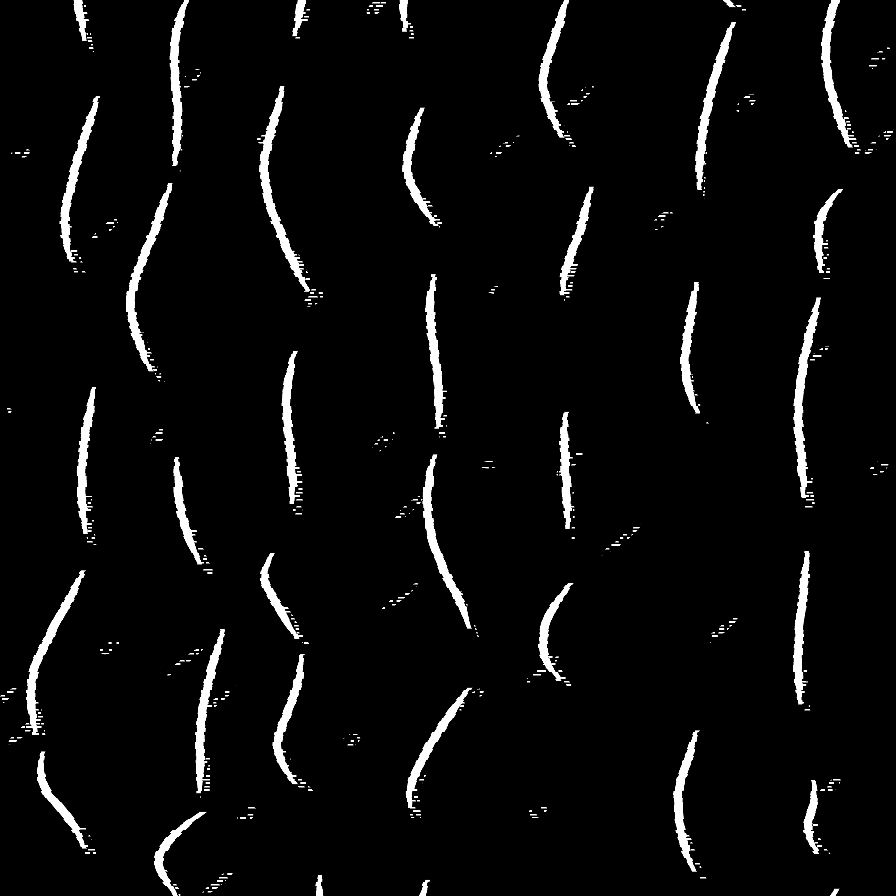
This pattern is drawn by a WebGL 2 fragment shader. Its source:

```glsl
#version 300 es
precision highp float;

uniform vec2 u_resolution;
out vec4 fragColor;

#define COLUMNS 7.0
#define STROKE_HEIGHT 0.22
#define HALF_WIDTH 0.0048
#define KNOT_SPREAD 0.075
#define MAX_BOW 0.065
#define MISSING 0.08
#define ROWS 256.0
#define DASH_CELLS 95.0
#define SPECK_CELLS 13.0
#define SPECK_SHARE 0.24

const vec3 BACKGROUND = vec3(0.0);
const vec3 INK = vec3(1.0);

// Integer hash: four values in 0..1 for a cell and a salt
vec4 hash4(ivec2 cell, int salt) {
    uvec4 v = uvec4(uint(cell.x), uint(cell.y), uint(salt), 77u);
    v = v * 1664525u + 1013904223u;
    for (int i = 0; i < 2; i++) {
        v += v.yzxw * v.wxyz;
        v ^= v >> 16u;
        v = v * 747796405u + 2891336453u;
    }
    v ^= v >> 15u;
    return vec4(v >> 8u) / 16777216.0;
}

// Joint between two strokes of the same column
vec2 knot(ivec2 id) {
    vec4 h = hash4(id, 1);
    float shift = hash4(ivec2(id.x, 0), 2).x;
    float x = (float(id.x) + 0.5) / COLUMNS + (h.x - 0.5) * KNOT_SPREAD;
    float y = (float(id.y) + shift + (h.y - 0.5) * 0.65) * STROKE_HEIGHT;
    return vec2(x, y);
}

// Centre line: two straight arms with a rounded bend to the left
float strokeX(float t, vec2 low, vec2 high, vec4 h) {
    float s = 2.0 * (t - mix(0.35, 0.65, h.x));
    float bow = mix(0.008, MAX_BOW, h.y);
    float wiggle = (h.z - 0.5) * 0.016 * sin(6.2832 * t);
    return mix(low.x, high.x, t) + bow * (sqrt(s * s + 0.06) - 1.0) + wiggle;
}

// Short hairline dashes on alternating rows
float dashDistance(vec2 p) {
    float row = floor(p.y * ROWS);
    float u = p.x * DASH_CELLS + hash4(ivec2(int(row), 0), 3).x;
    vec4 h = hash4(ivec2(int(floor(u)), int(row)), 4);
    float across = (abs(fract(p.y * ROWS + 0.25) - 0.5) - 0.25) / ROWS;
    float along = (abs(fract(u) - 0.5) - mix(0.15, 0.5, h.y)) / DASH_CELLS;
    return h.x < 0.6 ? max(across, along) : 1.0;
}

// Tapered stroke with a frayed lower right end
float strokeDistance(vec2 p, ivec2 id, float dash, float jag) {
    vec2 low = knot(id);
    vec2 high = knot(id + ivec2(0, 1));
    vec4 shape = hash4(id, 5);
    vec4 trim = hash4(id, 6);
    float span = high.y - low.y;
    float t = (p.y - low.y) / span;
    float start = 0.03 + 0.27 * trim.x * trim.x;
    float stop = 0.97 - 0.27 * trim.y * trim.y;
    if (trim.z < MISSING || t < start - 0.05 || t > stop + 0.05) return 1.0;

    float x = strokeX(t, low, high, shape);
    float slope = (strokeX(t + 0.01, low, high, shape) - x) / (0.01 * span);
    float side = (p.x - x) / sqrt(1.0 + slope * slope);
    float inset = min(t - start, stop - t) * span;
    float taper = mix(0.5, 1.0, smoothstep(0.0, 0.035, inset));
    float body = max(abs(side + jag) - HALF_WIDTH * taper, -inset);

    float fray = abs(side - 0.006) - 0.006 * trim.w;
    fray = max(fray, abs(t - start - 0.06) * span - 0.028);
    return min(body, max(fray, dash));
}

// Loose slanted clusters of dashes
float speckDistance(vec2 p, float dash) {
    ivec2 base = ivec2(floor(p * SPECK_CELLS));
    float d = 1.0;
    for (int j = -1; j <= 1; j++)
    for (int i = -1; i <= 1; i++) {
        ivec2 id = base + ivec2(i, j);
        vec4 h = hash4(id, 7);
        if (h.x > SPECK_SHARE) continue;
        vec2 q = p - (vec2(id) + h.yz) / SPECK_CELLS;
        q.x -= q.y * mix(0.2, 1.3, h.w);
        vec2 radius = mix(vec2(0.011, 0.004), vec2(0.006, 0.018), h.w);
        float cluster = (length(q / radius) - 1.0) * min(radius.x, radius.y);
        d = min(d, max(cluster, dash));
    }
    return d;
}

void main() {
    vec2 p = gl_FragCoord.xy / u_resolution.y;
    float dash = dashDistance(p);
    float jag = (hash4(ivec2(int(floor(p.y * ROWS)), 1), 8).x - 0.5) * 0.0022;
    ivec2 base = ivec2(floor(p * vec2(COLUMNS, 1.0 / STROKE_HEIGHT)));

    float d = speckDistance(p, dash);
    for (int j = -2; j <= 1; j++)
    for (int i = -1; i <= 1; i++)
        d = min(d, strokeDistance(p, base + ivec2(i, j), dash, jag));

    // Crisp edge about half a pixel wide
    float ink = clamp(0.5 - 2.0 * d * u_resolution.y, 0.0, 1.0);
    fragColor = vec4(mix(BACKGROUND, INK, ink), 1.0);
}
```
